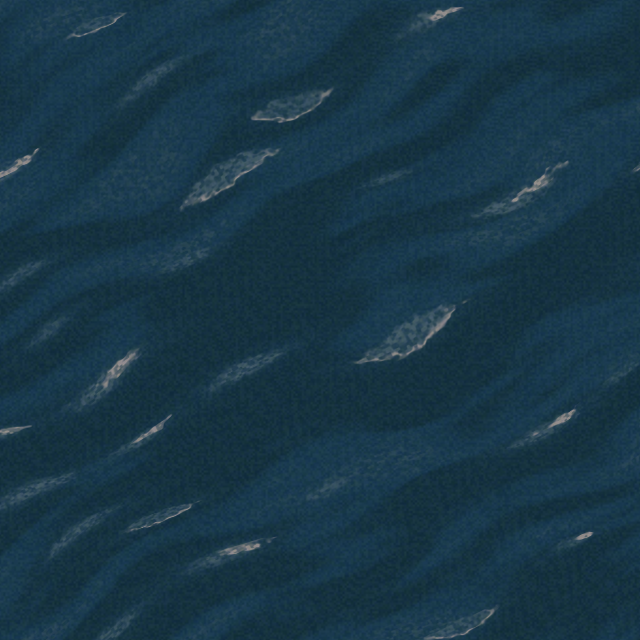
A Shadertoy shader for this texture:

```glsl
#define SLOPE 0.49
#define SWELL_SCALE vec2(3.7, 18.0)
#define FOAM_CELL vec2(0.24, 0.115)
#define FOAM_SHARE 0.66
#define GRAIN_SCALE 300.0
#define GRAIN_AMOUNT 0.055
#define TROUGH vec3(0.082, 0.192, 0.245)
#define CREST vec3(0.097, 0.226, 0.304)
#define MIST vec3(0.185, 0.290, 0.345)
#define VEIL vec3(0.290, 0.375, 0.420)
#define FOAM vec3(0.590, 0.560, 0.550)

float hash(vec2 p) {
    return fract(sin(dot(p, vec2(127.1, 311.7))) * 43758.5453);
}

float noise(vec2 p) {
    vec2 i = floor(p), f = fract(p);
    f = f * f * (3.0 - 2.0 * f);
    return mix(mix(hash(i), hash(i + vec2(1, 0)), f.x),
               mix(hash(i + vec2(0, 1)), hash(i + vec2(1, 1)), f.x), f.y);
}

float fbm(vec2 p) {
    float sum = 0.0, amp = 0.56;
    for (int i = 0; i < 3; i++) {
        sum += amp * noise(p);
        p = p * 1.9 + 17.3;
        amp *= 0.5;
    }
    return sum;
}

// Coordinates along and across the waves, gently bent
vec2 waveSpace(vec2 uv) {
    float c = cos(SLOPE), s = sin(SLOPE);
    vec2 q = vec2(c * uv.x + s * uv.y, c * uv.y - s * uv.x);
    q.y += 0.070 * (noise(q * vec2(4.0, 4.5) + 5.0) - 0.5);
    q.y += 0.011 * sin(q.x * 17.0 + q.y * 11.0);
    return q;
}

// Scattered foam: x = glow of the water, y = thin veil, z = bright froth
vec3 foamLayers(vec2 q) {
    vec3 layers = vec3(0.0);
    vec2 home = floor(q / FOAM_CELL);
    float ragged = noise(q * vec2(90.0, 190.0)) - 0.5;
    float speckle = smoothstep(0.15, 0.85, noise(q * vec2(190.0, 300.0) + 9.0));
    for (int y = -1; y <= 1; y++)
    for (int x = -1; x <= 1; x++) {
        vec2 cell = home + vec2(x, y);
        if (hash(cell + 3.7) > FOAM_SHARE) continue;
        float kind = hash(cell + 41.3), size = hash(cell + 23.9);
        vec2 jitter = vec2(hash(cell + 7.1), hash(cell + 13.3));
        vec2 center = (cell + 0.2 + 0.6 * jitter) * FOAM_CELL;
        vec2 radius = mix(vec2(0.045, 0.010), vec2(0.105, 0.019), size);
        vec2 d = (q - center) / radius;

        // Pointed lens with a torn edge
        float lens = length(vec2(d.x, d.y * (1.0 + 0.6 * d.x * d.x)));
        float edge = lens + 0.4 * ragged;
        float solid = kind < 0.3 ? 0.75 : 0.35;
        float body = 1.0 - smoothstep(solid, 1.05, edge);
        float veil = body * mix(0.35, 0.7, size) * (0.3 + 1.0 * speckle);

        // Either a lit rim or a small solid fleck near the tip
        float rim = exp(-pow((edge - 0.85) / 0.13, 2.0));
        rim *= smoothstep(0.7, -0.6, d.y) * (0.4 + 0.6 * speckle);
        vec2 tip = (d - vec2(0.35, 0.1)) / vec2(0.50, 0.42);
        float fleck = 1.0 - smoothstep(0.5, 1.1, length(tip) + 1.1 * ragged);
        float froth = kind < 0.3 ? rim * 0.9
                    : kind < 0.72 ? fleck * (0.45 + 0.6 * speckle) : 0.0;

        float glow = exp(-dot(d * vec2(0.6, 0.8), d));
        layers = max(layers, vec3(glow, veil, froth));
    }
    return layers;
}

void mainImage(out vec4 fragColor, in vec2 fragCoord) {
    vec2 uv = fragCoord / iResolution.y;
    vec2 q = waveSpace(uv);

    // Dark troughs and bluer crests
    float height = fbm(q * SWELL_SCALE + 2.0);
    float swell = smoothstep(0.44, 0.62, height);
    vec3 foam = foamLayers(q);
    swell = max(swell, 0.8 * foam.x);
    vec3 color = mix(TROUGH, CREST, swell);

    // Broken mist along the highest crests and around the foam
    float dots = smoothstep(0.35, 0.85, noise(q * vec2(170.0, 260.0) + 3.0));
    float haze = smoothstep(0.60, 0.80, height) + 0.45 * foam.x;
    color = mix(color, MIST, min(haze, 1.0) * (0.1 + 0.6 * dots));

    // Foam
    color = mix(color, VEIL, clamp(foam.y, 0.0, 0.85));
    color = mix(color, FOAM, clamp(foam.z, 0.0, 0.92));

    // Fine grain in brightness and in hue
    float light = noise(uv * GRAIN_SCALE) - 0.5;
    float hue = noise(uv * GRAIN_SCALE * 0.8 + 31.0) - 0.5;
    color += GRAIN_AMOUNT * (0.85 * light + hue * vec3(0.1, 0.3, -0.7));

    fragColor = vec4(color, 1.0);
}
```
